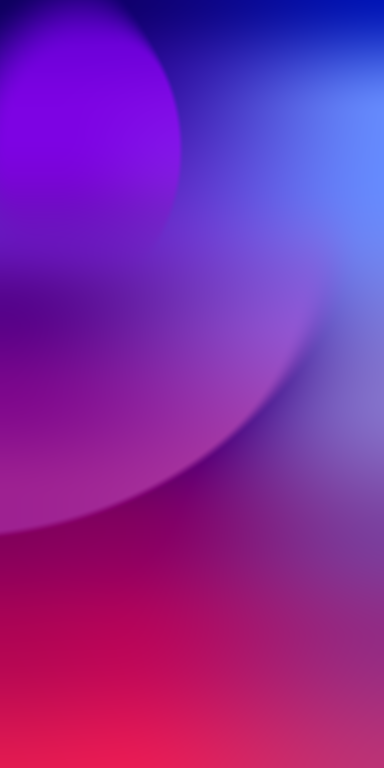
Write a WebGL 1 fragment shader that draws this background.

```glsl
precision highp float;
// Soft abstract backdrop: a crimson-to-blue field, a large translucent lens
// with a lit lower rim, and a violet petal at the upper left. Each layer is
// a vertical colour ramp blended sideways and masked by a blurred ellipse.

uniform vec2 u_resolution;

// Warm left side of the field, from crimson up to deep indigo
vec3 emberRamp(float y) {
  vec3 c = mix(vec3(0.93, 0.11, 0.33), vec3(0.74, 0.02, 0.35), smoothstep(-0.05, 0.36, y));
  c = mix(c, vec3(0.57, 0.01, 0.40), smoothstep(0.30, 0.62, y));
  c = mix(c, vec3(0.40, 0.12, 0.61), smoothstep(0.58, 1.00, y));
  c = mix(c, vec3(0.40, 0.14, 0.79), smoothstep(0.95, 1.40, y));
  c = mix(c, vec3(0.20, 0.03, 0.70), smoothstep(1.40, 1.86, y));
  return mix(c, vec3(0.08, 0.0, 0.55), smoothstep(1.80, 2.0, y));
}

// Cool right side of the field, from rose up to bright sky blue
vec3 skyRamp(float y) {
  vec3 c = mix(vec3(0.74, 0.20, 0.46), vec3(0.57, 0.17, 0.52), smoothstep(-0.05, 0.38, y));
  c = mix(c, vec3(0.48, 0.25, 0.62), smoothstep(0.33, 0.62, y));
  c = mix(c, vec3(0.54, 0.48, 0.82), smoothstep(0.57, 0.98, y));
  c = mix(c, vec3(0.40, 0.55, 1.0), smoothstep(0.95, 1.55, y));
  return mix(c, vec3(0.0, 0.08, 0.72), smoothstep(1.70, 2.02, y));
}

// Lens body: magenta foot, dark plum heart, lilac toward the right rim
vec3 lensColor(vec2 p) {
  vec3 body = mix(vec3(0.62, 0.13, 0.57), vec3(0.50, 0.03, 0.55), smoothstep(0.70, 0.98, p.y));
  body = mix(body, vec3(0.33, 0.0, 0.53), smoothstep(0.93, 1.22, p.y));
  body = mix(body, vec3(0.43, 0.0, 0.70), smoothstep(1.22, 1.45, p.y));
  vec3 rim = mix(vec3(0.68, 0.25, 0.65), vec3(0.56, 0.37, 0.87), smoothstep(0.72, 1.28, p.y));
  return mix(body, rim, smoothstep(0.0, 0.88, p.x));
}

// Coverage of an ellipse whose normalised offset is q
float ellipseMask(vec2 q, float blur) {
  return 1.0 - smoothstep(1.0 - blur, 1.0 + blur, length(q));
}

void main() {
  // Canvas spans 0..1 across and 0..2 upward
  vec2 p = gl_FragCoord.xy / u_resolution * vec2(1.0, 2.0);

  // Background field with a dim upper left corner
  vec3 color = mix(emberRamp(p.y), skyRamp(p.y), smoothstep(0.28, 1.05, p.x));
  float corner = length((p - vec2(0.0, 2.0)) / vec2(0.55, 0.38));
  color *= 1.0 - 0.32 * exp(-corner * corner);
  float floorCorner = length((p - vec2(0.0, 0.35)) / vec2(0.25, 0.5));
  color *= 1.0 - 0.06 * exp(-floorCorner * floorCorner);

  // Shadow cast just outside the lens rim
  vec2 lens = (p - vec2(-0.156, 1.427)) / vec2(1.03, 0.828);
  float outside = max(length(lens) - 1.0, 0.0);
  float shade = exp(-outside / 0.12) * (1.0 - smoothstep(0.95, 1.4, p.y));
  color -= vec3(0.18, 0.22, 0.15) * shade * mix(0.2, 1.0, smoothstep(0.1, 0.8, p.x));

  // Lens: crisp below, dissolving upward
  float lensBlur = mix(0.016, 0.07, smoothstep(0.85, 1.35, p.y));
  float lensFade = 1.0 - smoothstep(1.12, 1.52, p.y);
  color = mix(color, lensColor(p), ellipseMask(lens, lensBlur) * lensFade);

  // Petal: crisp on the right, hazy to the left, melting into the lens
  vec2 petal = (p - vec2(0.208, 1.61)) / vec2(0.263, 0.367);
  float petalBlur = mix(0.30, 0.035, smoothstep(0.0, 0.85, petal.x));
  vec3 violet = mix(vec3(0.44, 0.04, 0.73), vec3(0.49, 0.01, 0.89), smoothstep(1.35, 1.65, p.y));
  violet = mix(violet, vec3(0.41, 0.0, 0.84), smoothstep(1.70, 1.95, p.y));
  violet += vec3(0.03, 0.09, 0.03) * smoothstep(0.15, 0.5, p.x) * (1.0 - smoothstep(1.5, 1.9, p.y));
  float petalFade = smoothstep(1.25, 1.55, p.y);
  color = mix(color, violet, ellipseMask(petal, petalBlur) * petalFade);

  gl_FragColor = vec4(clamp(color, 0.0, 1.0), 1.0);
}
```
